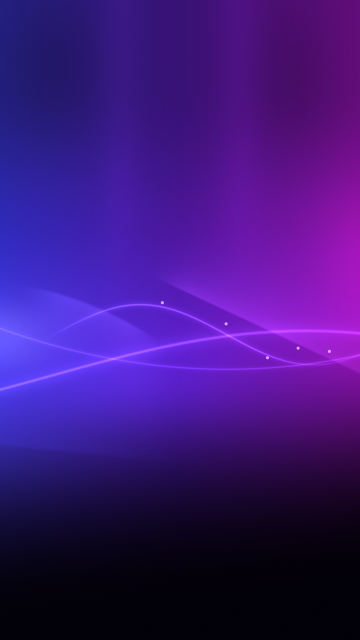
This background is drawn by a Shadertoy shader. Its source:

```glsl
const vec3 SKY_LEFT = vec3(0.14, 0.13, 0.52);
const vec3 SKY_CENTRE = vec3(0.22, 0.07, 0.46);
const vec3 SKY_RIGHT = vec3(0.39, 0.05, 0.48);
const vec3 HAZE_LEFT = vec3(0.19, 0.17, 0.76);
const vec3 HAZE_CENTRE = vec3(0.31, 0.09, 0.63);
const vec3 HAZE_RIGHT = vec3(0.56, 0.07, 0.66);
const vec3 GLOW_LEFT = vec3(0.29, 0.23, 0.93);
const vec3 GLOW_CENTRE = vec3(0.36, 0.12, 0.79);
const vec3 GLOW_RIGHT = vec3(0.58, 0.08, 0.73);
const vec3 NIGHT = vec3(0.008, 0.0, 0.03);
const vec3 LINE_COLOUR = vec3(0.58, 0.38, 0.95);

float hash(vec2 p) {
    return fract(sin(dot(p, vec2(127.1, 311.7))) * 43758.5453);
}

float bell(float d, float width) {
    return exp(-d * d / (width * width));
}

float blob(vec2 p, vec2 centre, vec2 size) {
    vec2 d = (p - centre) / size;
    return exp(-dot(d, d));
}

vec3 across(float x, vec3 left, vec3 centre, vec3 right) {
    return x < 0.5 ? mix(left, centre, x * 2.0) : mix(centre, right, x * 2.0 - 1.0);
}

// Sky, haze and horizon glow, sinking into a dark floor
vec3 backdrop(vec2 p) {
    vec3 sky = across(p.x, SKY_LEFT, SKY_CENTRE, SKY_RIGHT);
    vec3 haze = across(p.x, HAZE_LEFT, HAZE_CENTRE, HAZE_RIGHT);
    vec3 glow = across(p.x, GLOW_LEFT, GLOW_CENTRE, GLOW_RIGHT);
    vec3 colour = mix(haze, sky, smoothstep(0.58, 0.87, p.y));
    colour = mix(glow, colour, smoothstep(0.44, 0.65, p.y));
    float start = mix(-0.02, 0.05, p.x);
    float end = mix(0.44, 0.5, p.x);
    float light = pow(smoothstep(start, end, p.y), 1.7);
    return mix(NIGHT, colour, light);
}

// Light just above a slanted edge, fading with height
float sheet(float height, float softness, float depth) {
    return smoothstep(-softness, softness, height) * exp(-max(height, 0.0) / depth);
}

// Thin bright core with a faint halo
float strand(float d, float width, float halo) {
    return bell(d, width) + 0.22 * bell(d, halo);
}

float ribbonHeight(float x) {
    return 0.483 - 0.071 * (1.0 - cos(2.2 * (x - 0.85)));
}

float archHeight(float x) {
    return 0.477 + 0.047 * cos(6.54 * (x - 0.39));
}

float sagHeight(float x) {
    return 0.423 + 0.161 * (x - 0.63) * (x - 0.63);
}

vec2 sparkPosition(float i) {
    float swing = mod(i, 2.0) < 0.5 ? -0.011 : 0.011;
    float x = 0.451 + i * (0.176 - 0.015 * i) + 0.016 * sin(1.571 * i);
    return vec2(x, 0.538 + i * (0.012 * i - 0.067) + swing);
}

void mainImage(out vec4 fragColor, in vec2 fragCoord) {
    vec2 p = fragCoord / iResolution.xy;
    vec2 aspect = vec2(1.0, iResolution.y / iResolution.x);
    vec3 colour = backdrop(p);

    // Dim patches and soft vertical beams in the sky
    colour *= 1.0 - 0.18 * blob(p, vec2(0.14, 0.9), vec2(0.15, 0.12));
    colour *= 1.0 - 0.15 * blob(p, vec2(0.82, 0.88), vec2(0.12, 0.13));
    for (int i = 1; i <= 2; i++) {
        float beam = bell(p.x - float(i) / 3.0, 0.06) * smoothstep(0.5, 0.75, p.y);
        colour += beam * vec3(0.035, 0.008, 0.05);
    }

    // Glows at the sides and below the crossing
    colour += 0.13 * blob(p, vec2(0.0, 0.475), vec2(0.14, 0.05)) * vec3(0.9, 1.0, 0.7);
    colour += 0.08 * blob(p, vec2(1.0, 0.6), vec2(0.12, 0.13)) * vec3(1.0, 0.1, 0.7);
    colour += 0.08 * blob(p, vec2(0.42, 0.39), vec2(0.25, 0.06)) * vec3(0.4, 0.2, 1.0);

    // Magenta wedge on the right
    float dx = p.x - 0.412;
    float height = p.y - 0.5716 + 0.263 * dx;
    float wedge = sheet(height, 0.0025, 0.012 + 0.13 * max(dx, 0.0));
    wedge *= smoothstep(0.0, 0.12, dx) * (1.0 - 0.4 * smoothstep(0.7, 1.0, p.x));
    colour += wedge * vec3(0.15, 0.07, 0.16);

    // Blue wedge on the left
    dx = p.x - 0.07;
    height = 0.553 - dx * (0.1 + 0.35 * dx) - p.y;
    wedge = sheet(height, 0.004, 0.045);
    wedge *= smoothstep(-0.02, 0.12, dx) * (1.0 - smoothstep(0.28, 0.39, dx));
    colour += wedge * vec3(0.09, 0.08, 0.13);

    // Faint edge above the floor
    height = p.y - 0.305 + 0.056 * p.x;
    colour += sheet(height, 0.004, 0.04) * (1.0 - smoothstep(0.1, 0.65, p.x)) * vec3(0.02, 0.02, 0.07);

    // Curved strands of light
    float ribbon = strand(p.y - ribbonHeight(p.x), 0.0022, 0.013);
    float arch = strand(p.y - archHeight(p.x), 0.0014, 0.006);
    float sag = strand(p.y - sagHeight(p.x), 0.0014, 0.005);
    arch *= smoothstep(0.1, 0.35, p.x) * (1.0 - 0.75 * smoothstep(0.65, 0.95, p.x));
    ribbon *= 0.42 - 0.14 * smoothstep(0.4, 1.0, p.x);
    colour += LINE_COLOUR * (ribbon + 0.4 * arch + 0.19 * sag);

    // Sparks near the strands
    for (int i = 0; i < 5; i++) {
        float d = length((p - sparkPosition(float(i))) * aspect);
        float spark = 1.0 - smoothstep(0.0025, 0.006, d);
        colour = mix(colour, vec3(0.93, 0.72, 1.0), 0.85 * spark);
    }

    // Fine grain against banding
    colour += (hash(p) - 0.5) / 255.0;
    fragColor = vec4(clamp(colour, 0.0, 1.0), 1.0);
}
```
